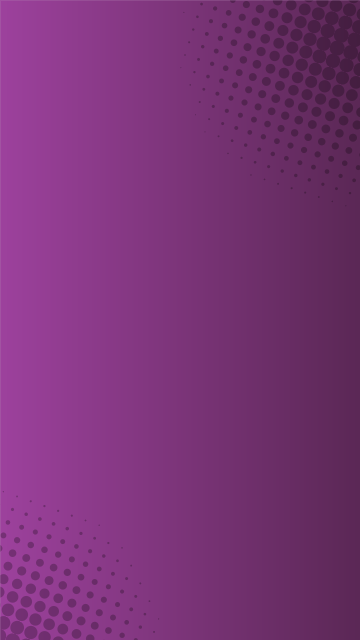
This background is drawn by a Shadertoy shader. Its source:

```glsl
// Purple horizontal gradient with round halftone dot clusters in two corners.

// Lengths are fractions of the canvas width.
const vec3 LEFT_COLOR  = vec3(0.615, 0.255, 0.615);
const vec3 RIGHT_COLOR = vec3(0.355, 0.155, 0.335);
const vec3 EDGE_COLOR  = vec3(0.70, 0.52, 0.70);
const float DOT_SHADE = 0.75;       // brightness kept inside a dot
const float CLUSTER_RADIUS = 0.452;
const float MIN_DOT = 0.0012;
const float MAX_DOT = 0.0211;
const float FALLOFF = 1.25;         // how dot size shrinks outwards
const float EDGE_WIDTH = 0.0018;
const float EDGE_STRENGTH = 0.4;

// Cluster placement, relative to its own corner.
const vec2 TOP_CENTER = vec2(-0.0509, -0.1231);
const vec2 TOP_ANCHOR = vec2(-0.4861, -0.1528);
const vec2 TOP_PITCH  = vec2(0.0396, 0.0372);
const float TOP_TILT  = 0.314;
const vec2 LOW_CENTER = vec2(0.0069, -0.0301);
const vec2 LOW_ANCHOR = vec2(0.0093, 0.4120);
const vec2 LOW_PITCH  = vec2(0.0403, 0.0382);
const float LOW_TILT  = 0.337;

// Coverage of a tilted dot grid whose dots shrink away from the center.
float halftone(vec2 p, vec2 center, vec2 anchor, vec2 pitch, float tilt, float pixel) {
    vec2 along = vec2(cos(tilt), -sin(tilt));
    vec2 across = vec2(sin(tilt), cos(tilt));
    vec2 local = p - anchor;
    vec2 cell = floor(vec2(dot(local, along), dot(local, across)) / pitch + 0.5) * pitch;
    vec2 dotCenter = anchor + along * cell.x + across * cell.y;

    float reach = distance(dotCenter, center) / CLUSTER_RADIUS;
    float radius = mix(MAX_DOT, MIN_DOT, pow(min(reach, 1.0), FALLOFF));
    float coverage = clamp(0.5 + (radius - distance(p, dotCenter)) / pixel, 0.0, 1.0);
    return coverage * step(reach, 1.0);
}

void mainImage(out vec4 fragColor, in vec2 fragCoord) {
    float pixel = 1.0 / iResolution.x;
    vec2 p = fragCoord * pixel;
    vec2 topRight = iResolution.xy * pixel;

    // Base gradient
    vec3 color = mix(LEFT_COLOR, RIGHT_COLOR, p.x);

    // Corner dots
    float dots = max(
        halftone(p - topRight, TOP_CENTER, TOP_ANCHOR, TOP_PITCH, TOP_TILT, pixel),
        halftone(p, LOW_CENTER, LOW_ANCHOR, LOW_PITCH, LOW_TILT, pixel));
    color *= mix(1.0, DOT_SHADE, dots);

    // Pale hairline along the left and top borders
    float border = min(p.x, topRight.y - p.y);
    float hairline = clamp(0.5 + (EDGE_WIDTH - border) / pixel, 0.0, 1.0);
    color = mix(color, EDGE_COLOR, EDGE_STRENGTH * hairline);

    fragColor = vec4(color, 1.0);
}
```
